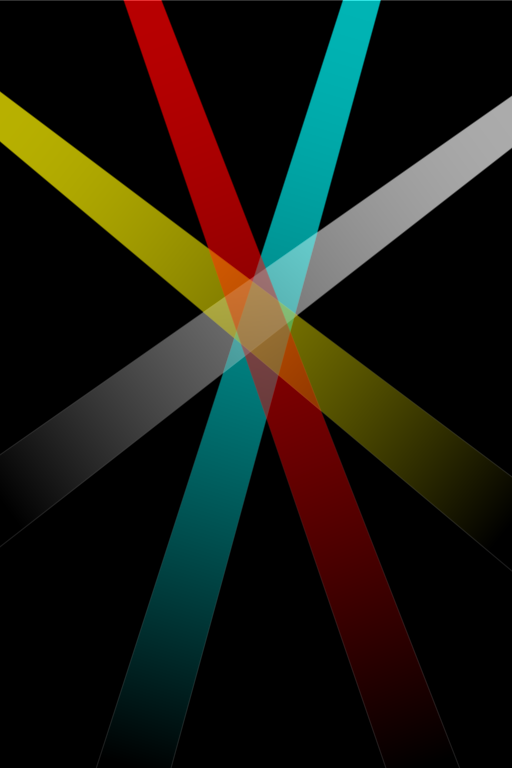
Write a WebGL 1 fragment shader that draws this background.

```glsl
precision highp float;

uniform vec2 u_resolution;

#define ASPECT 0.669
#define PEAK 0.72
#define FADE_POWER 1.6
#define EDGE_SOFTNESS 0.0013
#define RIM_WIDTH 0.0016
#define RIM_LIGHT 0.10
#define OVERLAP_GAIN 0.8
#define RED vec3(1.0, 0.0, 0.005)
#define CYAN vec3(0.0, 0.98, 0.98)
#define YELLOW vec3(1.0, 0.96, 0.0)
#define WHITE vec3(0.93)

// Running totals shared by all beams
vec3 lightSum = vec3(0.0);
float weightSum = 0.0;
float coverage = 0.0;
float rimSum = 0.0;

// Tapered beam, bright at its source and dark at its end
void addBeam(vec2 p, vec2 source, vec2 end, vec2 halfWidths, vec3 color, float weight) {
    vec2 axis = end - source;
    vec2 q = p - source;
    float t = dot(q, axis) / dot(axis, axis);
    float across = abs(q.x * axis.y - q.y * axis.x) / length(axis);
    float dist = across - mix(halfWidths.x, halfWidths.y, t);

    float mask = 1.0 - smoothstep(-EDGE_SOFTNESS, EDGE_SOFTNESS, dist);
    float level = PEAK * (1.0 - pow(clamp(t, 0.0, 1.0), FADE_POWER));

    lightSum += color * level * mask * weight;
    weightSum += mask * weight;
    coverage += mask;

    // Faint rim that shows as the beam darkens
    float rim = 1.0 - smoothstep(0.0, RIM_WIDTH, abs(dist));
    rimSum += rim * RIM_LIGHT * smoothstep(0.3, 1.0, t);
}

void main() {
    vec2 uv = gl_FragCoord.xy / u_resolution;
    vec2 p = uv * vec2(ASPECT, 1.0);

    // Four crossing beams
    addBeam(p, vec2(0.473, 1.0), vec2(0.175, 0.0), vec2(0.0237, 0.0468), CYAN, 0.8);
    addBeam(p, vec2(ASPECT, 0.842), vec2(0.0, 0.349), vec2(0.0273, 0.0482), WHITE, 0.9);
    addBeam(p, vec2(0.0, 0.849), vec2(ASPECT, 0.319), vec2(0.0255, 0.048), YELLOW, 1.2);
    addBeam(p, vec2(0.186, 1.0), vec2(0.552, 0.0), vec2(0.0232, 0.0452), RED, 1.4);

    // Weighted blend, slightly brighter where beams overlap
    float layers = max(coverage, 1.0);
    float gain = 1.0 + OVERLAP_GAIN * (1.0 - 1.0 / layers);
    vec3 color = lightSum / max(weightSum, 0.0001) * min(coverage, 1.0) * gain;
    color += rimSum;

    // Thin grey line along the top border
    color += 0.25 * smoothstep(0.998, 1.0, uv.y);

    gl_FragColor = vec4(color, 1.0);
}
```
